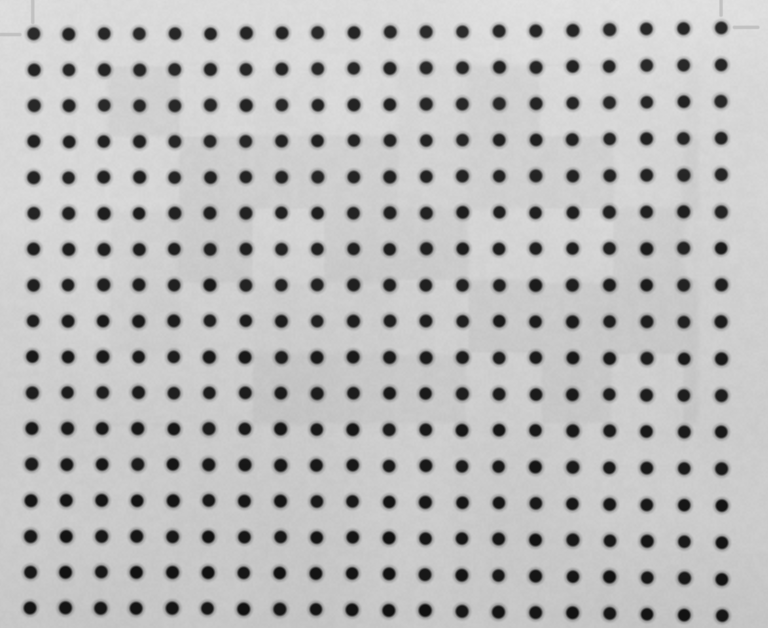
Reproduce this pattern procedurally as a WebGL 2 fragment shader.

```glsl
#version 300 es
precision highp float;

uniform vec2 u_resolution;
out vec4 outColor;

// Lengths are in dot pitches, measured from the top left of the sheet
const float SHEET_WIDTH = 21.333;
const vec2 DOT_COUNT = vec2(20.0, 17.0);
const vec2 FIRST_DOT = vec2(0.944);
const vec2 MEAN_STEP = vec2(1.0044, 0.9965);

const float PAPER_TOP = 0.865;
const float PAPER_BOTTOM = 0.775;
const float INK_TOP = 0.16;
const float INK_BOTTOM = 0.075;
const float MARK_GRAY = 0.73;

float hash(vec2 p) {
    vec3 h = fract(vec3(p.xyx) * vec3(0.1031, 0.1030, 0.0973));
    h += dot(h, h.yzx + 33.33);
    return fract((h.x + h.y) * h.z);
}

// Value noise; a small softness gives flat cells with narrow borders
float cellNoise(vec2 p, float softness) {
    vec2 cell = floor(p);
    vec2 w = smoothstep(0.5 - softness, 0.5 + softness, fract(p));
    float upper = mix(hash(cell), hash(cell + vec2(1, 0)), w.x);
    float lower = mix(hash(cell + vec2(0, 1)), hash(cell + vec2(1, 1)), w.x);
    return mix(upper, lower, w.y);
}

float softBox(vec2 p, vec2 lo, vec2 hi, float blur) {
    vec2 s = smoothstep(lo - blur, lo + blur, p)
           * (1.0 - smoothstep(hi - blur, hi + blur, p));
    return s.x * s.y;
}

float segmentDistance(vec2 p, vec2 a, vec2 b) {
    vec2 along = b - a;
    float t = clamp(dot(p - a, along) / dot(along, along), 0.0, 1.0);
    return length(p - a - along * t);
}

// Dot centre, with the bowed perspective of the sheet
vec2 dotCentre(vec2 id) {
    vec2 t = id / (DOT_COUNT - 1.0);
    vec2 c = FIRST_DOT + vec2(0.9717, MEAN_STEP.y) * id;
    c.x += 0.00172 * id.x * id.x + t.y * t.y * mix(-0.11, 0.03, t.x);
    c.y += t.x * t.x * mix(-0.167, 0.222, t.y);
    vec2 jitter = vec2(hash(id + 11.0), hash(id + 47.0)) - 0.5;
    return c + 0.02 * jitter;
}

// Dense core plus a faint blurred rim
float dotCoverage(float r) {
    float core = 1.0 - smoothstep(0.13, 0.217, r);
    float rim = 1.0 - smoothstep(0.153, 0.306, r);
    return 0.7 * core + 0.3 * rim;
}

float paperTone(vec2 p, float down) {
    float tone = mix(PAPER_TOP, PAPER_BOTTOM, down);
    // Faint square patches, two pitches wide
    vec2 patchPos = (p - vec2(1.0, 1.8)) * 0.5 + 0.5;
    float shade = smoothstep(0.3, 0.7, cellNoise(patchPos + 23.0, 0.07));
    tone -= 0.03 * shade * softBox(p, vec2(3.0, 1.8), vec2(19.4, 11.8), 0.12);
    // Uneven light and paper grain
    tone += 0.02 * (cellNoise(p * 0.35 + 5.0, 0.5) - 0.5);
    tone += 0.014 * (cellNoise(p * 5.0, 0.5) - 0.5);
    tone += 0.016 * (cellNoise(p * 17.0, 0.5) - 0.5);
    return tone;
}

// Pale crop lines beside the two upper corners
float cropMarks(vec2 p) {
    float d = segmentDistance(p, vec2(0.91, 0.0), vec2(0.91, 0.62));
    d = min(d, segmentDistance(p, vec2(0.0, 0.96), vec2(0.55, 0.96)));
    d = min(d, segmentDistance(p, vec2(20.03, 0.0), vec2(20.03, 0.42)));
    d = min(d, segmentDistance(p, vec2(20.4, 0.76), vec2(21.05, 0.76)));
    return 1.0 - smoothstep(0.02, 0.075, d);
}

void main() {
    vec2 fromTop = vec2(gl_FragCoord.x, u_resolution.y - gl_FragCoord.y);
    vec2 p = fromTop / u_resolution.x * SHEET_WIDTH;
    float down = fromTop.y / u_resolution.y;

    float tone = paperTone(p, down);
    tone = mix(tone, MARK_GRAY, 0.8 * cropMarks(p));

    // Strongest ink among the neighbouring dots
    vec2 nearest = round((p - FIRST_DOT) / MEAN_STEP);
    float coverage = 0.0;
    float ink = mix(INK_TOP, INK_BOTTOM, down);
    for (int j = -1; j <= 1; j++) {
        for (int i = -1; i <= 1; i++) {
            vec2 id = clamp(nearest + vec2(i, j), vec2(0.0), DOT_COUNT - 1.0);
            float size = mix(0.97, 1.03, hash(id + 71.0));
            float r = length(p - dotCentre(id)) / size;
            coverage = max(coverage, dotCoverage(r));
        }
    }
    ink += 0.03 * (hash(nearest + 91.0) - 0.5);
    tone = mix(tone, ink, coverage);

    outColor = vec4(vec3(tone), 1.0);
}
```
